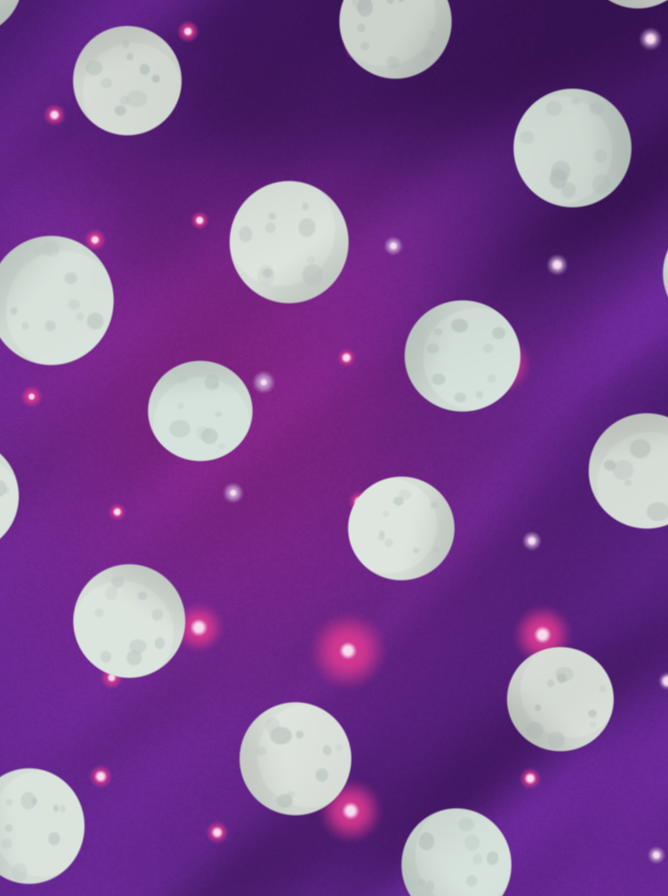
Reproduce this pattern procedurally as a WebGL 2 fragment shader.

```glsl
#version 300 es
precision highp float;
// Cratered pale moons and glowing sparks scattered over softly folded purple cloth.

#define MOON_RADIUS 0.0635
#define MOON_JITTER 0.026
#define CRATERS 9
#define SPARK_CELL 0.168
#define SPARK_SHARE 0.92
#define BIG_SPARK_SHARE 0.15
#define FOLD_ANGLE 0.68
#define FOLD_DEPTH 0.95
#define WRINKLE_DEPTH 0.16
#define WEAVE_SCALE 420.0
#define WEAVE_DEPTH 0.06
#define EDGE_SOFTNESS 0.0016

uniform vec2 u_resolution;
out vec4 fragColor;

const vec3 VIOLET = vec3(0.405, 0.155, 0.585);
const vec3 MAGENTA = vec3(0.490, 0.135, 0.505);
const vec3 SHADOW = vec3(0.215, 0.070, 0.330);
const vec3 PINK = vec3(0.860, 0.220, 0.570);
const vec3 LAVENDER = vec3(0.780, 0.640, 0.820);
const vec3 SPARK_CORE = vec3(0.960, 0.860, 0.930);
const vec3 MOON_FACE = vec3(0.880, 0.900, 0.875);
const vec3 MOON_MINT = vec3(0.820, 0.885, 0.855);
const vec3 CRATER = vec3(0.725, 0.765, 0.755);

// Lattice steps between moons, as columns
const mat2 MOON_LATTICE = mat2(0.275, 0.090, 0.095, 0.230);
const vec2 MOON_ORIGIN = vec2(0.055, 0.065);

vec2 hash22(vec2 p) {
    vec3 q = fract(p.xyx * vec3(0.1031, 0.1030, 0.0973));
    q += dot(q, q.yzx + 33.33);
    return fract((q.xx + q.yz) * q.zy);
}

float valueNoise(vec2 p) {
    vec2 cell = floor(p), f = fract(p);
    f = f * f * (3.0 - 2.0 * f);
    float low = mix(hash22(cell).x, hash22(cell + vec2(1, 0)).x, f.x);
    float high = mix(hash22(cell + vec2(0, 1)).x, hash22(cell + vec2(1, 1)).x, f.x);
    return mix(low, high, f.y);
}

// Coverage of a disc with a soft rim
float disc(float dist, float radius, float soft) {
    return 1.0 - smoothstep(radius - soft, radius + soft, dist);
}

// Coordinates along and across the folds
vec2 foldSpace(vec2 p, float angle) {
    float c = cos(angle), s = sin(angle);
    return vec2(dot(p, vec2(c, s)), dot(p, vec2(-s, c)));
}

// Shadow in the folds, deepest at the upper right
float foldShadow(vec2 p) {
    vec2 q = foldSpace(p, FOLD_ANGLE);
    q.y += 0.05 * valueNoise(p * 3.0 + 4.0);
    float n = 0.6 * valueNoise(q * vec2(1.6, 6.0) + 7.3)
            + 0.4 * valueNoise(q * vec2(2.6, 13.0) + 21.7);
    float ripples = smoothstep(0.35, 0.80, n + 0.16 * smoothstep(0.5, 1.0, p.y));
    float across = (q.y - 0.20) / 0.07;
    float crease = exp(-across * across) * smoothstep(0.60, 1.05, q.x);
    float top = 0.22 * smoothstep(0.72, 1.0, p.y);
    return FOLD_DEPTH * (1.0 - (1.0 - ripples) * (1.0 - crease) * (1.0 - top));
}

vec3 cloth(vec2 p, float fold) {
    vec2 d = (p - vec2(0.27, 0.56)) / vec2(0.27, 0.31);
    float glow = exp(-dot(d, d));
    vec3 color = mix(VIOLET, MAGENTA, glow);
    color = mix(color, SHADOW, fold * (1.0 - 0.55 * glow));
    // Narrow wrinkles: up to the right, and down to the right near the upper left
    float rising = valueNoise(foldSpace(p, FOLD_ANGLE) * vec2(4.0, 17.0) + 3.1);
    float falling = valueNoise(foldSpace(p, -0.9) * vec2(3.0, 11.0) + 9.4);
    float corner = smoothstep(0.45, 0.05, p.x) * smoothstep(0.5, 0.75, p.y);
    color *= 1.0 + WRINKLE_DEPTH * mix(rising - 0.5, 2.2 * (falling - 0.5), corner);
    // Fine weave
    return color * (1.0 + WEAVE_DEPTH * (valueNoise(p * WEAVE_SCALE) - 0.5));
}

// Small sparks with a bright core; a few have a wide halo
vec3 addSparks(vec3 color, vec2 p) {
    vec2 home = floor(p / SPARK_CELL);
    for (int i = 0; i < 9; i++) {
        vec2 id = home + vec2(i % 3 - 1, i / 3 - 1);
        vec2 kind = hash22(id + 51.0), look = hash22(id + 93.0);
        if (kind.x > SPARK_SHARE) continue;
        vec2 center = (id + 0.5 + 0.65 * (hash22(id + 17.0) - 0.5)) * SPARK_CELL;
        float d = length(p - center);
        bool big = kind.y < BIG_SPARK_SHARE;
        float pinkness = big ? 1.0 : step(center.x, 0.2 + 0.5 * look.x);
        float halo = big ? mix(0.026, 0.054, look.y) : mix(0.011, 0.015, look.y);
        float core = big ? 0.011 : mix(0.005, 0.008, look.x);
        float glow = 1.0 - smoothstep(0.25 * halo, halo, d);
        color = mix(color, mix(LAVENDER, PINK, pinkness), 0.9 * glow);
        color = mix(color, SPARK_CORE, 1.0 - smoothstep(0.3 * core, core, d));
    }
    return color;
}

// Surface of one moon; q runs from -1 to 1 across it
vec3 moonSurface(vec2 q, vec2 id) {
    vec2 tone = hash22(id + 5.0);
    vec3 color = mix(MOON_FACE, MOON_MINT, 0.7 * tone.x);
    float turn = 6.2832 * tone.y;
    vec2 light = vec2(cos(turn), sin(turn));
    float lit = disc(length(q - 0.25 * light), 0.92, 0.03);
    color *= mix(0.965, 1.0, lit) * (1.0 - 0.09 * smoothstep(0.1, 1.0, -dot(q, light)));
    for (int k = 0; k < CRATERS; k++) {
        vec2 place = hash22(id * 13.0 + float(k) + 31.0);
        vec2 shape = hash22(id * 11.0 + float(k) + 67.0);
        float a = 2.4 * float(k) + place.x + turn;
        vec2 d = q - mix(0.35, 0.82, place.y) * vec2(cos(a), sin(a));
        d.x *= mix(0.8, 1.2, shape.y);
        float pit = disc(length(d), mix(0.055, 0.18, shape.x * shape.x), 0.03);
        color = mix(color, CRATER, pit * mix(0.25, 0.65, place.x));
    }
    return color;
}

vec3 addMoons(vec3 color, vec2 p, float fold, float soft) {
    vec2 home = round(inverse(MOON_LATTICE) * (p - MOON_ORIGIN));
    for (int i = 0; i < 9; i++) {
        vec2 id = home + vec2(i % 3 - 1, i / 3 - 1);
        vec2 jitter = MOON_JITTER * (2.0 * hash22(id + 41.0) - 1.0);
        vec2 d = p - MOON_ORIGIN - MOON_LATTICE * id - jitter;
        vec2 size = hash22(id + 77.0);
        d.y *= mix(0.95, 1.05, size.y);
        float radius = MOON_RADIUS * mix(0.91, 1.10, size.x);
        float cover = disc(length(d), radius, soft);
        if (cover > 0.0)
            color = mix(color, moonSurface(d / radius, id) * (1.0 - 0.08 * fold), cover);
    }
    return color;
}

void main() {
    vec2 p = gl_FragCoord.xy / u_resolution.y;
    float soft = max(EDGE_SOFTNESS, 0.7 / u_resolution.y);
    float fold = foldShadow(p);
    vec3 color = addSparks(cloth(p, fold), p);
    fragColor = vec4(addMoons(color, p, fold, soft), 1.0);
}
```
